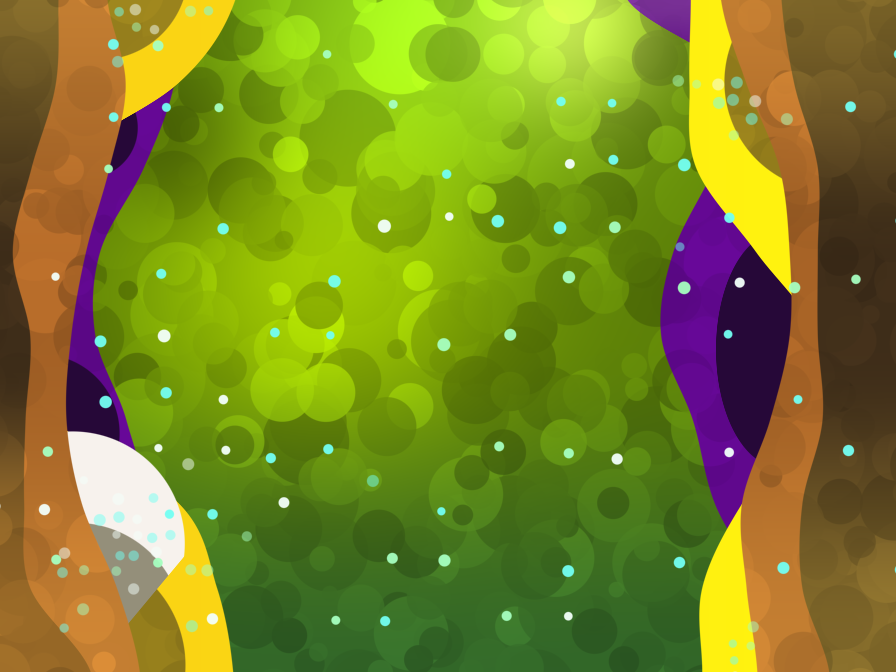
Give the GLSL for this background, as a Shadertoy shader.

```glsl
float hash(vec2 p) {
    return fract(sin(dot(p, vec2(127.1, 311.7))) * 43758.5453);
}

// Soft coverage of a signed distance, negative inside
float fill(float d, float blur) {
    return 1.0 - smoothstep(-blur, blur, d);
}

float disc(vec2 p, vec2 center, float radius, float blur) {
    return fill(length(p - center) - radius, blur);
}

float glow(vec2 p, vec2 center, float radius) {
    vec2 q = (p - center) / radius;
    return exp(-dot(q, q));
}

// Smooth horizontal position through nine knots, listed from top to bottom
float curve(float y, float knots[9]) {
    float t = clamp((1.0 - y) * 8.0, 0.0, 7.999);
    int i = int(t);
    float f = fract(t);
    float a = knots[max(i - 1, 0)], b = knots[i];
    float c = knots[i + 1], d = knots[min(i + 2, 8)];
    float bend = 2.0 * a - 5.0 * b + 4.0 * c - d + f * (3.0 * (b - c) + d - a);
    return 0.01 * (b + 0.5 * f * (c - a + f * bend));
}

// One layer of overlapping discs painted over a tone
float discLayer(vec2 p, float tone, float cell, float seed, float blur) {
    vec2 id = floor(p / cell);
    for (int k = 0; k < 9; k++) {
        vec2 n = id + vec2(k % 3 - 1, k / 3 - 1);
        vec2 key = n + seed;
        vec2 center = (n + vec2(hash(key), hash(key + 17.3))) * cell;
        float radius = cell * mix(0.12, 0.52, hash(key + 41.7));
        float cover = disc(p, center, radius, blur) * step(0.2, hash(key + 9.4));
        tone = mix(tone, hash(key + 73.1), cover * 0.75);
    }
    return tone;
}

float discTone(vec2 p, float blur) {
    float tone = 0.5;
    for (int i = 0; i < 5; i++) {
        float layer = float(i);
        vec2 shift = vec2(0.037, 0.051) * layer;
        tone = discLayer(p + shift, tone, 0.145 - 0.012 * layer, 23.0 * layer, blur);
    }
    return tone;
}

// Small bright dots; density is the chance that a cell holds one
vec3 addSpecks(vec3 color, vec2 p, float cell, float density, float opacity, float blur) {
    vec2 id = floor(p / cell);
    vec2 center = (id + 0.36 + 0.28 * vec2(hash(id + 5.2), hash(id + 8.6))) * cell;
    float radius = min(mix(0.006, 0.0098, hash(id + 3.9)), cell * 0.33);
    float pick = hash(id + 12.8);
    vec3 tint = mix(vec3(0.45, 1.0, 0.95), vec3(0.65, 1.0, 0.75), step(0.5, pick));
    tint = mix(tint, vec3(0.95, 1.0, 0.98), step(0.72, pick));
    float cover = disc(p, center, radius, blur) * step(hash(id + 2.1), density);
    return mix(color, tint, cover * opacity);
}

float clusterDensity(vec2 p) {
    float left = glow(p, vec2(0.19, 0.19), 0.09) + glow(p, vec2(0.21, 0.98), 0.05);
    return left + glow(p, vec2(1.09, 0.84), 0.06) + glow(p, vec2(1.10, 0.03), 0.04);
}

vec3 meadow(vec2 p, float tone) {
    vec3 color = mix(vec3(0.20, 0.41, 0.16), vec3(0.36, 0.50, 0.03), smoothstep(0.0, 0.5, p.y));
    color += vec3(0.27, 0.29, -0.03) * glow(p, vec2(0.48, 0.59), 0.27);
    color += vec3(0.20, 0.33, 0.08) * glow(p, vec2(0.64, 1.0), 0.29);
    color *= mix(0.71, 1.25, tone);
    color *= 1.0 - 0.25 * glow(p, vec2(0.26, 0.79), 0.12);
    color += vec3(0.29, 0.22, 0.24) * glow(p, vec2(0.86, 0.97), 0.14);
    return color;
}

void mainImage(out vec4 fragColor, in vec2 fragCoord) {
    vec2 p = fragCoord / iResolution.xy * vec2(4.0 / 3.0, 1.0);
    float blur = 0.8 / iResolution.y;
    float tone = discTone(p, blur);
    float softTone = mix(0.88, 1.1, tone);
    float ends = smoothstep(0.06, 0.5, abs(p.y - 0.54));
    float lowerLeft = (1.0 - smoothstep(0.1, 0.45, p.y)) * step(p.x, 0.6);

    vec3 yellow = mix(vec3(0.98, 0.83, 0.08), vec3(1.0, 0.95, 0.06), smoothstep(0.2, 1.2, p.x));
    vec3 purple = mix(vec3(0.38, 0.03, 0.56), vec3(0.50, 0.20, 0.62), smoothstep(0.88, 1.0, p.y)) * softTone;
    vec3 olive = vec3(0.59, 0.50, 0.11) * softTone;
    vec3 bark = mix(vec3(0.66, 0.39, 0.15), vec3(0.79, 0.51, 0.20), ends) * mix(0.78, 1.16, tone);
    vec3 earth = mix(vec3(0.25, 0.18, 0.10), vec3(0.53, 0.43, 0.17), ends);
    earth = mix(earth, vec3(0.62, 0.41, 0.15), lowerLeft * 0.8) * mix(0.8, 1.16, tone);

    vec3 color = meadow(p, tone);

    // Purple bands with dark hollows
    float purpleL = p.x - curve(p.y, float[9](26.0, 25.9, 21.4, 14.9, 14.2, 18.8, 21.0, 14.0, 10.0));
    float purpleR = curve(p.y, float[9](93.4, 111.0, 106.3, 100.2, 98.4, 103.1, 106.4, 113.0, 115.0)) - p.x;
    vec2 hollow = (p - vec2(1.16, 0.48)) * vec2(1.85, 1.0);
    float dark = disc(hollow, vec2(0.0), 0.175, blur);
    dark = max(dark, disc(p, vec2(0.06, 0.355), 0.118, blur));
    dark = max(dark, disc(p, vec2(0.13, 0.81), 0.075, blur));
    vec3 band = mix(purple, vec3(0.15, 0.03, 0.22), dark);
    color = mix(color, band, fill(min(purpleL, purpleR), blur));

    // Yellow bands with olive hollows
    float yellowL = p.x - curve(p.y, float[9](35.0, 26.4, 7.0, 0.0, 0.0, 8.0, 26.7, 32.3, 34.7));
    float yellowR = curve(p.y, float[9](102.8, 102.6, 103.6, 112.5, 121.5, 120.0, 110.4, 104.5, 104.5)) - p.x;
    float nest = disc(p, vec2(0.148, 1.043), 0.132, blur);
    nest = max(nest, disc(p, vec2(0.104, 0.01), 0.172, blur));
    nest = max(nest, disc(p, vec2(1.241, 0.878), 0.163, blur));
    color = mix(color, mix(yellow, olive, nest), fill(min(yellowL, yellowR), blur));

    // White dome with its grey shadow
    float dome = disc(p, vec2(0.108, 0.191), 0.167, blur);
    float shadow = disc(p, vec2(0.113, 0.062), 0.16, blur);
    vec3 domeColor = mix(vec3(0.97, 0.95, 0.93), vec3(0.58, 0.56, 0.48), shadow);
    float domeBase = fill(0.083 + 1.2 * (p.x - 0.2) - p.y, blur);
    color = mix(color, domeColor, dome * domeBase);

    // Trunks, then the earth outside them
    float trunkL = p.x - curve(p.y, float[9](16.0, 18.7, 16.3, 12.8, 10.6, 9.9, 12.2, 17.4, 20.8));
    float trunkR = curve(p.y, float[9](107.3, 111.1, 116.0, 117.5, 117.5, 114.6, 110.4, 111.1, 112.7)) - p.x;
    float earthL = p.x - curve(p.y, float[9](8.7, 8.3, 4.7, 1.9, 4.5, 3.8, 3.6, 4.5, 13.5));
    float earthR = curve(p.y, float[9](116.3, 118.2, 121.7, 121.7, 121.7, 122.4, 119.4, 119.4, 123.4)) - p.x;
    color = mix(color, bark, fill(min(trunkL, trunkR), blur));
    color = mix(color, earth, fill(min(earthL, earthR), blur));

    // Dense clusters and scattered specks
    float cell = 0.027;
    float density = clusterDensity((floor(p / cell) + 0.5) * cell);
    color = addSpecks(color, p, cell, density * 0.6, 0.5, blur);
    color = addSpecks(color, p + 0.31, 0.085, 0.42, 0.95, blur);
    fragColor = vec4(clamp(color, 0.0, 1.0), 1.0);
}
```
